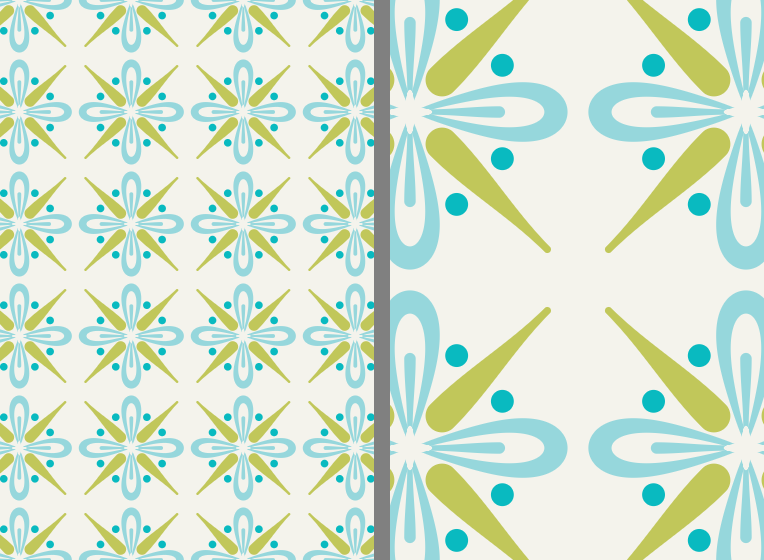
Left, the full canvas; right, a detail of the centre.
A Shadertoy shader for this pattern:

```glsl
#define ROWS 5.0
#define FLOWER_SHIFT 0.1725
#define PETAL_WIDTH 0.078
#define HOLE_WIDTH 0.040
#define DOT_RADIUS 0.034
#define DOT_POS vec2(0.275, 0.139)
#define PAPER vec3(0.955, 0.953, 0.926)
#define AQUA vec3(0.588, 0.843, 0.863)
#define LIME vec3(0.757, 0.780, 0.353)
#define TEAL vec3(0.035, 0.729, 0.753)

// Pear-shaped oval along x from start to end; distance in pixels.
float teardrop(vec2 p, float start, float end, float width) {
    float along = (2.0 * p.x - start - end) / (end - start);
    float swell = max(1.0 + 0.6 * along, 0.05);
    float f = length(vec2(along, p.y / (width * swell))) - 1.0;
    return f / max(length(vec2(dFdx(f), dFdy(f))), 1e-5);
}

// Round-ended stroke along x whose radius eases from r0 to r1.
float taperedStroke(vec2 p, float start, float end, float r0, float r1) {
    float x = clamp(p.x, start, end);
    return length(p - vec2(x, 0.0)) - mix(r0, r1, smoothstep(start, end, x));
}

// Coverage of a shape from its distance in pixels.
float fill(float pixels) {
    return clamp(0.5 - pixels, 0.0, 1.0);
}

void mainImage(out vec4 fragColor, in vec2 fragCoord) {
    float pixel = ROWS / iResolution.y;
    vec2 cell = fragCoord * pixel - vec2(FLOWER_SHIFT, 0.0);

    // Fold each cell into one eighth of the flower
    vec2 q = abs(fract(cell + 0.5) - 0.5);
    vec2 p = vec2(max(q.x, q.y), min(q.x, q.y));
    vec2 diagonal = vec2(p.x + p.y, p.x - p.y) * sqrt(0.5);

    // Leaves and dots
    float leaf = taperedStroke(diagonal, 0.135, 0.578, 0.049, 0.011);
    float dots = length(p - DOT_POS) - DOT_RADIUS;

    // Petals, each with a hollow holding a slim stamen
    float petal = fill(teardrop(p, 0.02, 0.469, PETAL_WIDTH));
    float hollow = fill(teardrop(p, 0.05, 0.40, HOLE_WIDTH));
    float stamen = fill(taperedStroke(p, 0.06, 0.266, 0.008, 0.017) / pixel);

    // Eight-pointed star at the heart
    float angle = atan(p.y, p.x + 1e-5);
    float star = length(p) - 0.050 - 0.016 * cos(8.0 * angle);

    vec3 color = mix(PAPER, LIME, fill(leaf / pixel));
    color = mix(color, TEAL, fill(dots / pixel));
    color = mix(color, AQUA, petal);
    color = mix(color, PAPER, hollow * (1.0 - stamen));
    color = mix(color, PAPER, fill(star / pixel));
    fragColor = vec4(color, 1.0);
}
```
